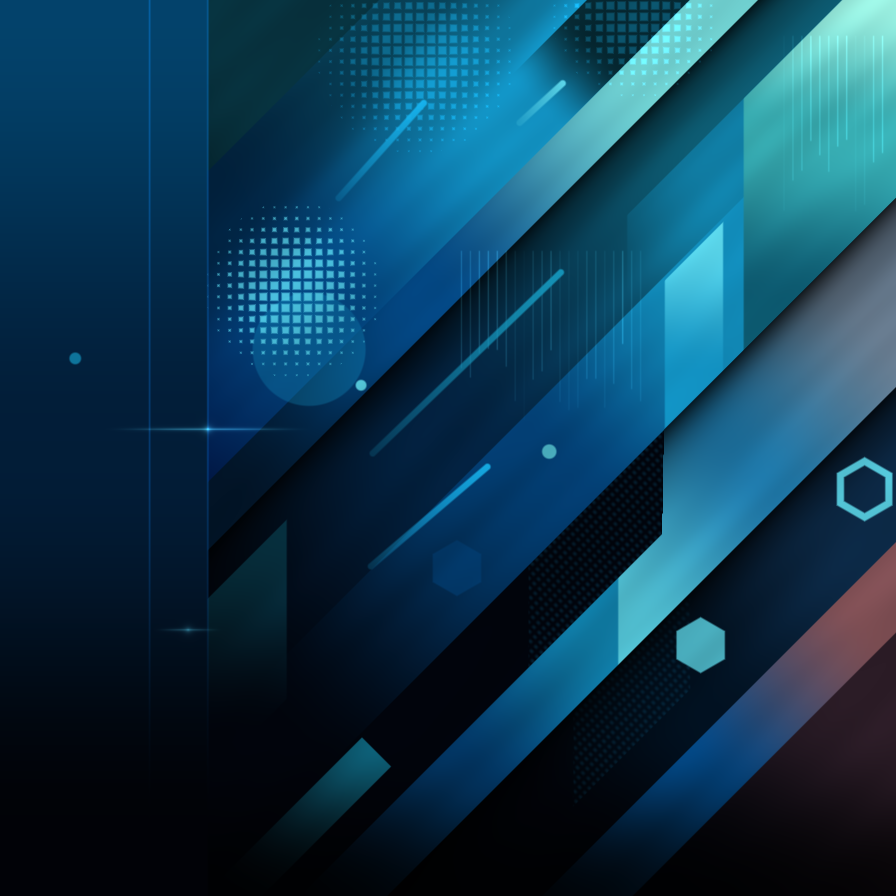
Reproduce this background procedurally as a WebGL 2 fragment shader.

```glsl
#version 300 es
precision highp float;
// Diagonal glass bands in navy and cyan beside a calm left panel.
// Bands are spans of s, across the diagonal, tinted along it by t.
uniform vec2 u_resolution;
out vec4 fragColor;

const float SOFT = 0.0014;
const vec3 INK = vec3(0.004, 0.016, 0.045);
const vec3 NAVY = vec3(0.01, 0.13, 0.25);
const vec3 BLUE = vec3(0.01, 0.27, 0.5);
const vec3 CYAN = vec3(0.07, 0.57, 0.76);
const vec3 ICE = vec3(0.36, 0.85, 0.93);
const vec3 TEAL = vec3(0.05, 0.36, 0.45);

float above(float v, float a) { return smoothstep(a - SOFT, a + SOFT, v); }
float fill(float d) { return 1.0 - above(d, 0.0); }
float span(float v, float a, float b) { return above(v, a) * fill(v - b); }

vec3 ramp(float v, vec3 k, vec3 a, vec3 b, vec3 c) {
  return mix(mix(a, b, smoothstep(k.x, k.y, v)), c, smoothstep(k.y, k.z, v));
}

// Darkening below a band edge
float shadow(float d) { return 1.0 - 0.8 * exp(-max(d, 0.0) * 24.0); }

float disc(vec2 p, float r) { return fill(length(p) - r); }

// Bar that brightens from tail a to head b
float bar(vec2 p, vec2 a, vec2 b) {
  vec2 e = b - a;
  float k = clamp(dot(p - a, e) / dot(e, e), 0.0, 1.0);
  return fill(length(p - a - e * k) - 0.0035) * (0.2 + 0.8 * k);
}

float hexagon(vec2 p) {
  p = abs(p);
  return max(p.x, p.x * 0.5 + p.y * 0.866) - 0.027;
}

float hash(vec2 c) { return fract(sin(dot(c, vec2(127.1, 311.7))) * 43758.5); }

float slope(vec2 cell, vec2 d) {
  float angle = 6.283 * hash(cell);
  return dot(vec2(cos(angle), sin(angle)), d);
}

float gradientNoise(vec2 p) {
  vec2 i = floor(p), f = fract(p), u = f * f * (3.0 - 2.0 * f), e = vec2(1, 0);
  return mix(mix(slope(i, f), slope(i + e, f - e), u.x),
    mix(slope(i + e.yx, f - e.yx), slope(i + 1.0, f - 1.0), u.x), u.y);
}

// Dot grid that shrinks away from its centre
float halftone(vec2 p, vec2 c, float r) {
  float size = 0.36 * (1.0 - smoothstep(0.2, 1.0, length(p - c) / r));
  vec2 q = abs(fract(p * 80.0) - 0.5);
  return fill((max(q.x, q.y) - size) / 80.0) * step(0.03, size);
}

// Vertical traces of random height inside a box
float traces(vec2 p, vec2 low, vec2 high) {
  float x = p.x * 100.0, h = hash(vec2(floor(x), 3));
  return h * fill(abs(fract(x) - 0.5) / 100.0 - 0.0005) * span(p.x, low.x, high.x)
    * span(p.y, mix(low.y, high.y, h * 0.5), high.y);
}

float flare(vec2 p, float reach) {
  p = abs(p);
  return exp(-p.y * 900.0) * (1.0 - smoothstep(0.0, reach, p.x)) + exp(-length(p) * 350.0);
}

vec3 bands(vec2 p, float s, float t) {
  // Upper field, dark stripe and ribbon
  vec3 c = ramp(t, vec3(0.55, 1.02, 1.42), vec3(0, 0.04, 0.2), BLUE, CYAN);
  c *= mix(0.45, 1.0, smoothstep(0.46, 0.68, s));
  c = mix(c, TEAL * 0.55 * smoothstep(0.75, 1.2, t), fill(s - 0.423));
  c = mix(c, TEAL * 0.42, span(s, 0.655, 0.77) * smoothstep(1.48, 1.62, t));
  c = mix(c, ramp(t, vec3(0.7, 1.15, 1.65), NAVY * 0.6, BLUE, vec3(0.43, 0.8, 0.8)), above(s, 0.77));
  // Middle band with a teal facet
  vec3 m = ramp(t, vec3(0.5, 1, 1.65), INK, NAVY, TEAL * 1.1);
  m = mix(m, ramp(t, vec3(0.5, 1.1, 1.45), INK, BLUE, CYAN), above(s, 1.05) * 0.85);
  m = mix(m, CYAN, 0.65 * above(p.x, 0.7) * above(s, 0.94) * smoothstep(1.35, 1.6, t));
  vec3 teal = ramp(t - 0.9 * s, vec3(0.45, 0.82, 1.1), TEAL, vec3(0.22, 0.68, 0.7), vec3(0.62, 0.96, 0.9));
  m = mix(m, teal, above(p.x, 0.83) * above(s, 0.94));
  c = mix(c, m * shadow(s - 0.846), above(s, 0.846));
  // Hatched gap and bright stepped band
  float hatch = 0.08 * (1.0 + sin(s * 520.0)) * (0.5 + 0.5 * sin(t * 640.0));
  c = mix(c, INK + CYAN * hatch * span(p.x, 0.59, 0.74), above(s, 1.221));
  vec3 bright = ramp(t, vec3(1, 1.32, 1.62), ICE * 0.9, vec3(0.12, 0.47, 0.66), vec3(0.42, 0.5, 0.58));
  vec3 deep = ramp(t, vec3(0.3, 0.66, 0.98), INK, BLUE * 0.8, CYAN * 0.88);
  bright = mix(deep, bright, above(p.x, 0.69)) * shadow(s - 1.221);
  c = mix(c, bright, above(s, mix(1.335, 1.221, above(p.x, 0.74))));
  // Lower gap, rose band and dark corner
  vec3 low = ramp(t, vec3(0.7, 1, 1.35), INK, NAVY * 0.5, vec3(0.05, 0.17, 0.29));
  low += CYAN * hatch * span(p.x, 0.64, 0.77) * fill(s - 1.54);
  c = mix(c, low * shadow(s - 1.432), above(s, 1.432));
  c = mix(c, ramp(t, vec3(0.5, 0.92, 1.28), INK, BLUE, vec3(0.5, 0.31, 0.33)), above(s, 1.605));
  return mix(c, mix(INK, vec3(0.17, 0.11, 0.15), smoothstep(0.75, 1.2, t)), above(s, 1.706));
}

vec3 marks(vec3 c, vec2 p, float s, float t) {
  // Facets, disc and hexagons
  c = mix(c, mix(CYAN, ICE, smoothstep(0.58, 0.74, p.y)), span(p.x, 0.742, 0.807) * span(s, 1.055, 1.22));
  c = mix(c, TEAL * 0.7, 0.7 * fill(p.x - 0.32) * span(s, 0.9, 1.1) * smoothstep(0.18, 0.4, p.y));
  c = mix(c, CYAN, 0.3 * disc(p - vec2(0.345, 0.61), 0.063) * fill(s - 0.846));
  c = mix(c, TEAL, span(s, 1.227, 1.292) * fill(t - 0.581) * smoothstep(0.25, 0.6, t));
  c = mix(c, BLUE, 0.5 * fill(hexagon(p - vec2(0.51, 0.366))));
  c = mix(c, ICE * 0.8, fill(hexagon(p - vec2(0.782, 0.28))));
  c = mix(c, ICE * 0.9, fill(abs(hexagon(p - vec2(0.965, 0.454))) - 0.004));
  // Halftones and traces
  c = mix(c, ICE, 0.75 * halftone(p, vec2(0.328, 0.677), 0.115));
  c += 0.3 * CYAN * (halftone(p, vec2(0.465, 0.94), 0.13) + halftone(p, vec2(0.71, 0.985), 0.11));
  c += 0.25 * ICE * (traces(p, vec2(0.51, 0.52), vec2(0.73, 0.72)) + traces(p, vec2(0.87, 0.75), vec2(0.99, 0.96)));
  // Bars and beads
  c = mix(c, TEAL * 1.6, bar(p, vec2(0.416, 0.494), vec2(0.626, 0.696)));
  c = mix(c, CYAN * 1.15, bar(p, vec2(0.414, 0.368), vec2(0.544, 0.479)));
  c = mix(c, CYAN * 1.2, bar(p, vec2(0.378, 0.779), vec2(0.473, 0.885)));
  c = mix(c, ICE, bar(p, vec2(0.58, 0.863), vec2(0.628, 0.907)));
  return mix(c, ICE * 0.85, disc(p - vec2(0.403, 0.57), 0.006) + disc(p - vec2(0.613, 0.496), 0.008));
}

void main() {
  vec2 p = gl_FragCoord.xy / u_resolution.y;
  float s = p.x - p.y + 1.0, t = p.x + p.y;
  vec3 scene = marks(bands(p, s, t), p, s, t);
  scene *= 1.0 + 0.16 * gradientNoise(vec2(s * 22.0, t * 2.5));
  scene *= mix(0.25, 1.0, smoothstep(0.0, 0.18, p.y));
  // Left panel, guide lines and flares
  vec3 panel = ramp(p.y, vec3(0.08, 0.5, 1), INK * 0.6, NAVY * 0.87, vec3(0.01, 0.26, 0.42));
  panel = mix(panel, CYAN * 0.8, disc(p - vec2(0.084, 0.6), 0.0065));
  vec3 color = mix(panel, scene, above(p.x, 0.232));
  float guides = fill(min(abs(p.x - 0.167), abs(p.x - 0.232)) - 0.0008);
  float flares = flare(p - vec2(0.232, 0.521), 0.12) + 0.6 * flare(p - vec2(0.21, 0.297), 0.04);
  color += NAVY * guides * smoothstep(0.08, 0.5, p.y) + 0.5 * ICE * flares;
  fragColor = vec4(color, 1);
}
```
